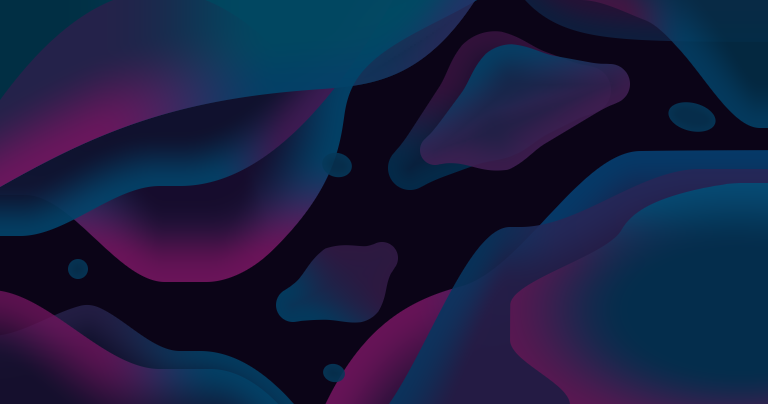
Write a WebGL 2 fragment shader that draws this background.

```glsl
#version 300 es
precision highp float;
// Translucent wavy sheets and soft blobs in teal, blue and magenta on near-black violet.
uniform vec2 u_resolution;
out vec4 fragColor;

const vec3 MAGENTA = vec3(0.43, 0.08, 0.36);
const vec3 BLUE = vec3(0.01, 0.26, 0.41);
const vec3 PURPLE = vec3(0.15, 0.13, 0.29);
const vec3 NAVY = vec3(0.06, 0.07, 0.18);

float pixel; // size of one pixel in canvas units

float smin(float a, float b, float k) {
  float h = max(k - abs(a - b), 0.0) / k;
  return min(a, b) - h * h * k * 0.25;
}

float smax(float a, float b, float k) { return -smin(-a, -b, k); }

// Squared distance past a start, zero before it
float bend(float x, float start) { float t = max(x - start, 0.0); return t * t; }

// Tapered capsule; each end holds its centre and radius
float capsule(vec2 p, vec3 a, vec3 b) {
  vec2 axis = b.xy - a.xy;
  float h = clamp(dot(p - a.xy, axis) / dot(axis, axis), 0.0, 1.0);
  return length(p - a.xy - axis * h) - mix(a.z, b.z, h);
}

// Soft blob: four limbs around a core and a belly
float blob(vec2 p, vec3 tip, vec3 core, vec3 end, vec3 belly) {
  float upper = smin(capsule(p, tip, core), capsule(p, core, end), 0.15);
  float lower = smin(capsule(p, tip, belly), capsule(p, belly, end), 0.15);
  return smin(upper, lower, 0.08);
}

// Lay a sheet over the colour below, blending from rim to core over the glow width
vec3 sheet(vec3 under, float field, vec3 rim, vec3 core, float glow, float alpha) {
  float slope = length(vec2(dFdx(field), dFdy(field))) / pixel;
  float d = field / max(slope, 1.0);
  vec3 tint = mix(rim, core, smoothstep(0.0, glow, -d));
  return mix(under, tint, alpha * clamp(0.5 - d / pixel, 0.0, 1.0));
}

void main() {
  // Canvas is 7.68 units wide, with y growing downwards
  pixel = 7.68 / u_resolution.x;
  vec2 p = vec2(gl_FragCoord.x, u_resolution.y - gl_FragCoord.y) * pixel;
  float x = p.x, y = p.y;
  vec3 col = vec3(0.043, 0.014, 0.09);

  // Upper left: hanging petal
  float side = 3.42 + 1.35 * exp(-1.2 * y - 2.0 * y * y) - 0.38 * bend(y, 1.15);
  float hang = 1.95 + 0.87 * smoothstep(0.25, 1.65, x);
  vec3 rim = mix(BLUE, MAGENTA, smoothstep(1.5, 2.6, y));
  col = sheet(col, smax(y - hang, x - side, 0.3), rim, vec3(0.09, 0.05, 0.18), 0.85, 0.95);

  // Dark fold between the petal and the canopy
  float canopy = 0.84 + 1.03 * exp(-0.55 * x - 0.12 * x * x) - 0.187 * pow(max(x - 3.1, 0.0), 3.0);
  float fold = 2.36 - 0.5 * smoothstep(0.2, 1.6, x) - 0.41 * bend(x, 1.8);
  rim = mix(BLUE, vec3(0.25, 0.1, 0.32), smoothstep(2.1, 2.9, x));
  col = sheet(col, y - fold, rim, NAVY, 0.55, 0.92);

  // Teal canopy, its magenta veil and the shaded right tip
  rim = mix(BLUE, vec3(0.13, 0.2, 0.4), smoothstep(3.7, 4.5, x));
  vec3 core = mix(vec3(0.0, 0.19, 0.27), vec3(0.0, 0.29, 0.39), smoothstep(0.5, 2.5, x));
  col = sheet(col, y - canopy, rim, core, 0.6, 0.95);
  float veilTop = 1.0 - 1.37 * x + 0.43 * x * x;
  vec3 veil = mix(MAGENTA, PURPLE, smoothstep(0.0, 0.85, canopy - y));
  float fade = 0.95 * (1.0 - smoothstep(0.9, 2.8, x));
  col = sheet(col, max(y - canopy, veilTop - y), veil, veil, 1.0, fade);
  col = sheet(col, max(y - canopy, side - x), PURPLE, NAVY, 0.5, 0.45);

  // Lower left hills
  float hill = 3.36 - 0.33 * smoothstep(-0.1, 1.0, x) + 0.48 * smoothstep(0.8, 1.8, x) + 0.6 * bend(x, 2.0);
  rim = mix(PURPLE, BLUE, smoothstep(0.9, 2.2, x));
  col = sheet(col, hill - y, rim, NAVY, 0.5, 0.85);
  hill = 2.9 + 0.79 * smoothstep(-0.1, 1.6, x) + 0.75 * bend(x, 2.1);
  rim = mix(MAGENTA, BLUE, smoothstep(0.9, 2.2, x));
  col = sheet(col, hill - y, rim, vec3(0.09, 0.06, 0.18), 0.7, 0.8);

  // Upper right drapes
  float drape = 0.42 * (1.0 - exp(-2.6 * (x - 5.25)));
  col = sheet(col, y - drape, vec3(0.06, 0.13, 0.26), vec3(0.16, 0.08, 0.23), 0.35, 0.85);
  drape = 0.28 * smoothstep(5.8, 6.8, x) + smoothstep(6.45, 7.6, x);
  rim = mix(vec3(0.27, 0.09, 0.27), BLUE, smoothstep(6.2, 6.9, x));
  col = sheet(col, y - drape, rim, vec3(0.01, 0.18, 0.28), 0.5, 0.85);

  // Lower right: two waves and a broad shore
  float wave = 2.7 + 1.35 * exp(-1.55 * (x - 3.25)) - 1.2 * smoothstep(4.6, 6.4, x);
  rim = mix(MAGENTA, vec3(0.02, 0.24, 0.43), smoothstep(4.1, 5.6, x));
  col = sheet(col, wave - y, rim, vec3(0.16, 0.07, 0.23), 0.9, 0.92);
  wave = 4.35 - 2.08 * smoothstep(3.5, 5.1, x) - 0.58 * smoothstep(5.2, 7.0, x);
  rim = mix(vec3(0.03, 0.21, 0.37), vec3(0.15, 0.15, 0.34), smoothstep(4.7, 5.7, x));
  col = sheet(col, wave - y, rim, vec3(0.14, 0.11, 0.27), 0.6, 0.9);
  float shore = 6.1 + 1.2 * exp(-5.0 * (y - 1.83)) - smoothstep(2.3, 3.05, y) + 0.6 * smoothstep(3.4, 4.05, y);
  rim = mix(vec3(0.02, 0.3, 0.46), vec3(0.36, 0.09, 0.32), smoothstep(1.9, 2.9, y + 0.3 * (6.2 - x)));
  float depth = 1.0 - smoothstep(0.45, 1.03, length((p - vec2(7.4, 3.1)) / vec2(2.4, 1.3)));
  rim = mix(rim, vec3(0.01, 0.18, 0.3), depth);
  col = sheet(col, smax(shore - x, 1.83 - y, 0.08), rim, rim, 1.0, 0.95);

  // Floating blobs in the middle
  float d = blob(p, vec3(4.1, 1.68, 0.2), vec3(4.95, 0.77, 0.42), vec3(5.87, 0.9, 0.22), vec3(4.98, 1.17, 0.38));
  rim = mix(vec3(0.01, 0.2, 0.33), vec3(0.23, 0.08, 0.26), 1.0 - smoothstep(0.8, 1.7, y));
  col = sheet(col, d, rim, mix(rim, NAVY, 0.6), 0.4, 0.8);
  d = blob(p, vec3(4.35, 1.5, 0.13), vec3(5.12, 0.85, 0.37), vec3(6.1, 0.84, 0.18), vec3(4.95, 1.31, 0.37));
  rim = mix(BLUE, vec3(0.25, 0.12, 0.32), smoothstep(0.5, 1.4, y + 0.4 * (x - 5.1)));
  col = sheet(col, d, rim, mix(rim, vec3(0.08, 0.13, 0.26), 0.6), 0.4, 0.88);
  d = blob(p, vec3(2.93, 3.05, 0.15), vec3(3.42, 2.8, 0.32), vec3(3.82, 2.58, 0.14), vec3(3.55, 2.93, 0.26));
  rim = mix(BLUE, vec3(0.2, 0.11, 0.28), smoothstep(-0.1, 0.9, x - y));
  col = sheet(col, d, rim, mix(rim, PURPLE, 0.4), 0.35, 0.85);

  // Small pebbles: centre and radii
  vec4 pebbles[4] = vec4[4](vec4(0.78, 2.69, 0.1, 0.1), vec4(3.37, 1.65, 0.15, 0.12),
                            vec4(3.34, 3.73, 0.11, 0.09), vec4(6.92, 1.17, 0.24, 0.14));
  for (int i = 0; i < 4; i++) {
    vec2 q = mat2(0.97, -0.24, 0.24, 0.97) * (p - pebbles[i].xy);
    d = length(q / pebbles[i].zw) - 1.0;
    col = sheet(col, d, vec3(0.02, 0.22, 0.35), vec3(0.02, 0.2, 0.32), 0.1, 0.88);
  }
  fragColor = vec4(col, 1.0);
}
```
